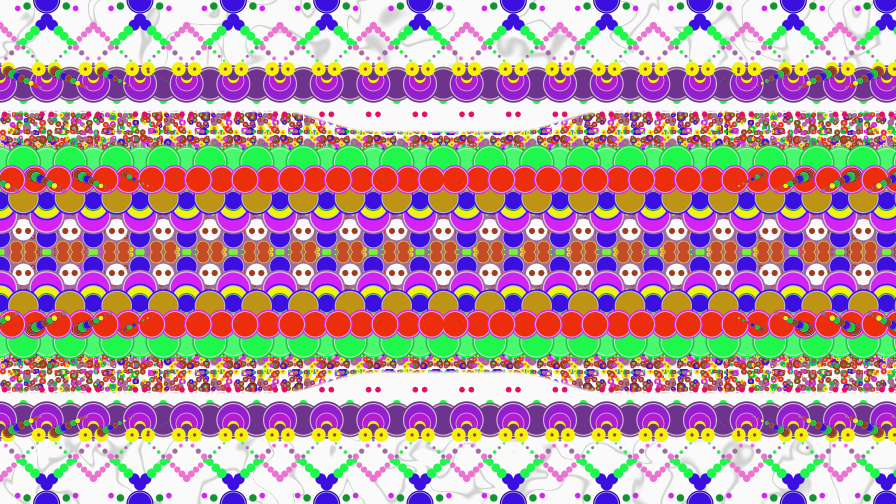
Give the GLSL for this pattern, as a WebGL 2 fragment shader.

```glsl
#version 300 es
precision highp float;
uniform vec2 u_resolution;
out vec4 outColor;

const float ROWS = 10.8;      // canvas height in repeats
const float MIDDLE = 9.5;     // mirror axis in repeats
const vec3 PAPER = vec3(0.98, 0.98, 0.98);
const vec3 MAUVE = vec3(0.62, 0.42, 0.64);
const vec3 PLUM = vec3(0.43, 0.20, 0.55);
const vec3 VIOLET = vec3(0.58, 0.12, 0.80);
const vec3 MAGENTA = vec3(0.83, 0.14, 0.96);
const vec3 BLUE = vec3(0.23, 0.06, 0.88);
const vec3 YELLOW = vec3(0.95, 0.95, 0.04);
const vec3 GOLD = vec3(0.74, 0.58, 0.08);
const vec3 RED = vec3(0.93, 0.18, 0.05);
const vec3 BROWN = vec3(0.62, 0.24, 0.12);
const vec3 GREEN = vec3(0.12, 0.97, 0.30);
const vec3 PINK = vec3(0.92, 0.45, 0.82);

float hash(vec2 p) {
  return fract(sin(dot(p, vec2(127.1, 311.7))) * 43758.55);
}

float noise(vec2 p) {
  vec2 i = floor(p), f = fract(p);
  f = f * f * (3.0 - 2.0 * f);
  return mix(mix(hash(i), hash(i + vec2(1, 0)), f.x),
             mix(hash(i + vec2(0, 1)), hash(i + 1.0), f.x), f.y);
}

float cover(float d, float px) { return clamp(0.5 - d / px, 0.0, 1.0); }

vec2 cell(vec2 q, float shift, float row) {
  return vec2(fract(q.x - shift + 0.5) - 0.5, q.y - row);
}

vec2 twin(vec2 c, float gap) { return vec2(abs(c.x) - gap, c.y); }

vec3 dot1(vec3 base, vec2 p, float r, vec3 fill, float px) {
  return mix(base, fill, cover(length(p) - r, px));
}

// Disc with a coloured rim and a fine pale ring
vec3 disc(vec3 base, vec2 p, float r, vec3 fill, vec3 rim, float px) {
  vec3 c = dot1(base, p, r, rim, px);
  c = dot1(c, p, r * 0.91, mix(PAPER, rim, 0.3), px);
  return dot1(c, p, r * 0.85, fill, px);
}

vec3 palette(float h) {
  vec3 c = mix(BROWN, RED, step(0.32, h));
  c = mix(c, GREEN * 0.8, step(0.46, h));
  c = mix(c, MAGENTA, step(0.60, h));
  c = mix(c, MAUVE, step(0.70, h));
  c = mix(c, BLUE, step(0.84, h));
  return mix(c, YELLOW, step(0.92, h));
}

// Small ringed dots, repeating per cell and drifting towards the sides
vec3 scatter(vec3 base, vec2 q, float count, float edge, float amount, float px) {
  vec2 g = q * count, id = floor(g);
  vec2 key = vec2(mod(id.x, count), id.y + count * 7.0);
  vec2 jitter = vec2(hash(key + 3.1), hash(key + 8.7)) - 0.5;
  jitter += edge * 0.4 * (hash(id) - 0.5);
  vec2 p = (fract(g) - 0.5 - jitter * 0.35) / count;
  float h = fract(hash(key) + edge * hash(id + 5.0));
  float r = (0.24 + 0.24 * hash(key + 1.7)) / count * step(hash(key + 4.4), amount);
  vec3 c = dot1(base, p, r, palette(h), px);
  return dot1(c, p, r * 0.4, mix(palette(fract(h + 0.37)), PAPER, 0.3), px);
}

// Shrinking chain of discs, stronger at the sides
vec3 trail(vec3 c, vec2 p, float size, float edge, float px) {
  for (int i = 0; i < 8; i++) {
    float f = float(i) / 7.0;
    vec2 at = vec2(0.32 - 0.68 * f, 0.16 - 0.34 * f);
    float r = size * edge * mix(1.0, 0.3, f);
    c = disc(c, p - at, r, palette(fract(f * 2.6 + 0.1)), PLUM * 0.5, px);
  }
  return c;
}

// Crossing chains of dots and half discs at the outer border
vec3 lattice(vec3 c, vec2 q, float px) {
  vec2 p = vec2(abs(mod(q.x, 2.0) - 1.0), q.y);
  for (int i = 0; i < 9; i++) {
    float f = float(i) / 8.0;
    vec3 tint = i < 2 ? BLUE : (i < 5 ? GREEN : mix(MAUVE, PINK, mod(float(i), 2.0)));
    c = dot1(c, p - vec2(f, 4.98 - 0.95 * f), mix(0.13, 0.03, f), tint, px);
    vec3 other = i < 4 ? PINK : mix(GREEN, MAUVE, mod(float(i), 2.0));
    c = dot1(c, p - vec2(1.0 - f * 0.8, 4.85 - 0.75 * f), mix(0.08, 0.025, f), other, px);
  }
  c = dot1(c, p - vec2(0.42, 5.27), 0.08, GREEN * 0.6, px);
  c = dot1(c, p - vec2(0.62, 5.22), 0.06, MAGENTA, px);
  return disc(c, p - vec2(0.0, 5.4), 0.29, BLUE, BLUE * 0.7, px);
}

void main() {
  float px = ROWS / u_resolution.y;
  vec2 w = gl_FragCoord.xy * px;
  vec2 q = vec2(abs(w.x - MIDDLE) + 0.5, abs(w.y - ROWS * 0.5));
  float edge = smoothstep(6.0, 8.5, q.x);

  // Paper with faint smoke
  float smoke = 1.0 - abs(2.0 * noise(w * vec2(2.0, 1.4) + 2.0 * noise(w * 1.8)) - 1.0);
  vec3 c = PAPER - 0.16 * smoothstep(0.86, 1.0, smoke) * smoothstep(3.8, 4.2, q.y);
  c = lattice(c, vec2(w.x, q.y), px);

  // Speckled bands
  float reach = mix(2.62, 3.05, smoothstep(2.0, 4.0, q.x));
  float busy = smoothstep(2.05, 2.15, q.y) * (1.0 - smoothstep(reach - 0.1, reach, q.y));
  vec3 specks = mix(c, MAUVE, 0.45 * (1.0 - smoothstep(2.3, 2.5, q.y)));
  for (int i = 0; i < 3; i++) specks = scatter(specks, q, 4.0 + 2.0 * float(i), edge, 0.85, px);
  c = mix(c, specks, busy);
  c = dot1(c, twin(cell(q, 0.0, 2.95), 0.1), 0.06, vec3(0.9, 0.05, 0.4), px);

  // Core ground and centre strip
  vec3 core = scatter(MAUVE, q, 8.0, edge, 0.7, px);
  c = mix(c, core, cover(q.y - 1.5, px));
  c = dot1(c, cell(q, 0.5, 0.48), 0.23, PAPER, px);
  c = dot1(c, twin(cell(q, 0.5, 0.45), 0.1), 0.065, BROWN, px);
  c = disc(c, twin(cell(q, 0.5, 0.1), 0.15), 0.15, BROWN * 1.25, GOLD, px);
  c = dot1(c, cell(q, 0.0, 0.0), 0.1, mix(GREEN, YELLOW, 0.4), px);

  // Stacked discs of the core
  c = disc(c, cell(q, 0.0, 0.31), 0.25, BLUE, MAUVE, px);
  c = disc(c, cell(q, 0.0, 0.78), 0.40, MAGENTA, MAUVE, px);
  c = disc(c, cell(q, 0.0, 1.04), 0.36, YELLOW, BLUE, px);
  c = disc(c, cell(q, 0.0, 1.10), 0.22, BLUE, GREEN * 0.6, px);
  c = disc(c, cell(q, 0.5, 1.16), 0.36, GOLD, BLUE, px);
  c = disc(c, cell(q, 0.0, 1.92), 0.34, mix(GREEN, PAPER, 0.2), GREEN, px);
  c = disc(c, cell(q, 0.5, 1.92), 0.38, GREEN, GREEN * 0.8, px);
  c = disc(c, cell(q, 0.25, 1.55), 0.31, RED, MAGENTA, px);
  c = disc(c, cell(q, 0.75, 1.55), 0.31, RED, MAGENTA, px);
  c = trail(c, cell(q, 0.0, 1.5), 0.13, edge, px);

  // Scalloped purple bands with yellow eyes
  c = dot1(c, cell(q, 0.5, 3.26), 0.09, GREEN, px);
  c = disc(c, cell(q, 0.5, 3.6), 0.37, PLUM, MAUVE * 0.8, px);
  c = disc(c, cell(q, 0.0, 3.6), 0.40, VIOLET, PLUM, px);
  c = disc(c, cell(q, 0.0, 3.68), 0.26, MAGENTA * 0.85, VIOLET, px);
  c = dot1(c, cell(q, 0.0, 3.74), 0.12, YELLOW, px);
  c = dot1(c, cell(q, 0.0, 3.80), 0.12, PLUM, px);
  vec2 eye = twin(cell(q, 0.0, 3.92), 0.17);
  c = dot1(c, eye, 0.15, YELLOW, px);
  c = dot1(c, eye, 0.035, BROWN, px);
  c = trail(c, cell(q, 0.5, 3.7), 0.12, edge, px);
  outColor = vec4(c, 1.0);
}
```
